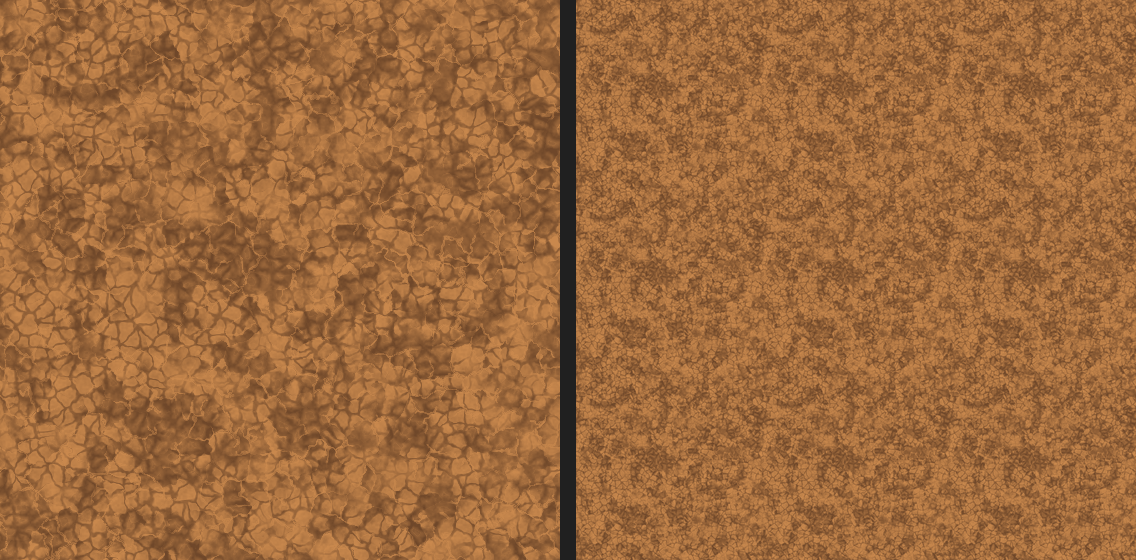
Left: one tile. Right: repeated 3 by 3.
This texture is drawn by a Shadertoy shader. Its source:

```glsl
// Seamless cracked brown leather: rounded pebbles, soft dark grooves, ragged stains and pale creases.
#define PEBBLES 37.0        // pebbles across the canvas
#define FLAKES 27.0         // overlapping flakes across the canvas
#define STAINS 19.0         // dark stains across the canvas
#define WARP 0.011          // bending of all outlines
#define GROOVE_DEPTH 0.52
#define STAIN_DEPTH 0.42
#define CREASE_GAIN 0.42
#define GRAIN 0.30
#define DARK vec3(0.435, 0.280, 0.163)
#define LIGHT vec3(0.770, 0.522, 0.296)

vec2 hash2(vec2 p) {
    vec3 q = fract(p.xyx * vec3(0.1031, 0.1030, 0.0973));
    q += dot(q, q.yzx + 33.33);
    return fract((q.xx + q.yz) * q.zy);
}

// Random pair of a lattice cell, wrapped after n cells
vec2 cellHash(vec2 cell, float n, float seed) {
    return hash2(mod(cell, n) + seed * 17.0 + 3.0);
}

// Two channels of tiling value noise
vec2 noise2(vec2 uv, float n, float seed) {
    vec2 p = uv * n, i = floor(p), f = p - i;
    f = f * f * (3.0 - 2.0 * f);
    vec2 low = mix(cellHash(i, n, seed), cellHash(i + vec2(1, 0), n, seed), f.x);
    vec2 high = mix(cellHash(i + vec2(0, 1), n, seed), cellHash(i + vec2(1, 1), n, seed), f.x);
    return mix(low, high, f.y);
}

vec2 fbm2(vec2 uv, float n, float seed) {
    vec2 sum = vec2(0.0);
    float gain = 0.5, total = 0.0;
    for (int k = 0; k < 4; k++) {
        sum += gain * noise2(uv, n, seed + float(k));
        total += gain;
        gain *= 0.6;
        n *= 2.0;
    }
    return sum / total;
}

float smoothMin(float a, float b, float k) {
    float h = max(k - abs(a - b), 0.0) / k;
    return min(a, b) - 0.25 * h * h * k;
}

// Tiling cells: x = distance to the rounded border, y = random value, zw = offset to the centre
vec4 cells(vec2 uv, float n, float seed, float rounding) {
    vec2 p = uv * n, base = floor(p), nearest = vec2(0.0), home = base;
    float best = 1e3;
    for (int y = -1; y <= 1; y++)
    for (int x = -1; x <= 1; x++) {
        vec2 cell = base + vec2(x, y);
        vec2 r = cell + cellHash(cell, n, seed) - p;
        if (dot(r, r) < best) {
            best = dot(r, r);
            nearest = r;
            home = cell;
        }
    }
    float border = 1.0;
    for (int y = -2; y <= 2; y++)
    for (int x = -2; x <= 2; x++) {
        vec2 cell = home + vec2(x, y);
        vec2 r = cell + cellHash(cell, n, seed) - p;
        vec2 across = r - nearest;
        if (dot(across, across) > 1e-5)
            border = smoothMin(border, dot(0.5 * (r + nearest), normalize(across)), rounding);
    }
    return vec4(border, cellHash(home, n, seed + 5.0).x, nearest);
}

void mainImage(out vec4 fragColor, in vec2 fragCoord) {
    vec2 uv = fragCoord / iResolution.xy;

    // Irregular outlines
    vec2 bend = fbm2(uv, 24.0, 1.0) - 0.5;
    vec4 pebble = cells(uv + WARP * 2.6 * bend, PEBBLES, 7.0, 0.16);
    vec4 flake = cells(uv + WARP * 4.5 * bend.yx, FLAKES, 13.0, 0.03);

    // Each flake is tilted its own way, so it stands out against its neighbours
    float turn = 6.2832 * flake.y;
    float tilt = dot(flake.zw, vec2(cos(turn), sin(turn)));
    float flakeTint = (flake.y - 0.5 + 0.9 * tilt) * smoothstep(0.0, 0.05, flake.x);

    // Stains with angular, ragged limits
    vec2 cloud = fbm2(uv, STAINS, 21.0);
    vec2 smudge = fbm2(uv + 0.5 * WARP * bend, 64.0, 31.0);
    float stain = cloud.x - 0.22 * flakeTint + 0.36 * (smudge.x - 0.5);
    stain = smoothstep(0.36, 0.70, stain);

    // Soft grooves, wider within stains and faded in places
    float width = mix(0.12, 0.30, stain) * mix(0.6, 1.4, smudge.y);
    float groove = 1.0 - smoothstep(0.02, width, pebble.x);
    groove *= mix(0.35, 1.0, smoothstep(0.34, 0.54, cloud.y));
    float rim = 1.0 - smoothstep(0.0, 0.05, abs(pebble.x - width - 0.03));

    // Thin pale creases along parts of the flakes
    float crease = 1.0 - smoothstep(0.012, 0.045, abs(flake.x - 0.03));
    crease *= smoothstep(0.46, 0.60, noise2(uv, 44.0, 43.0).x);

    // Blend into one tone
    float tone = 0.87 - STAIN_DEPTH * stain - GROOVE_DEPTH * groove * (1.0 - 0.35 * stain);
    tone += 0.12 * flakeTint + 0.08 * (pebble.y - 0.5) + 0.08 * rim * (0.4 + stain);
    tone += GRAIN * (smudge.y - 0.5) + 0.13 * (noise2(uv, 256.0, 51.0).x - 0.5);
    tone += CREASE_GAIN * crease * (1.0 - 0.75 * smoothstep(0.4, 0.95, tone));
    fragColor = vec4(mix(DARK, LIGHT, clamp(tone, 0.0, 1.05)), 1.0);
}
```
